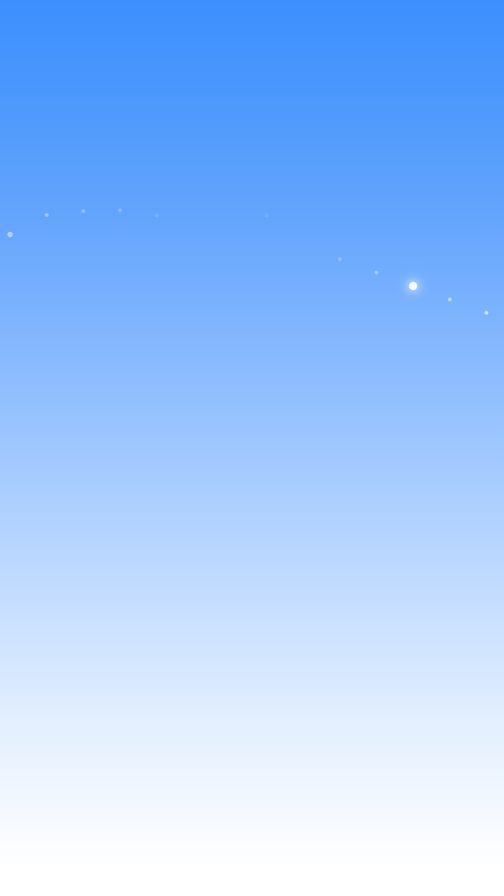
Give the GLSL for this background, as a WebGL 1 fragment shader.

```glsl
precision highp float;
// A blue sky fading to white, crossed by a drooping arc of small stars.

uniform vec2 u_resolution;

// Vertical gradient; depth runs from 0 at the top to 1 at the bottom
vec3 skyColor(float depth) {
    vec3 sky = mix(vec3(0.24, 0.56, 1.0), vec3(0.29, 0.593, 0.99), clamp(depth / 0.1, 0.0, 1.0));
    sky = mix(sky, vec3(0.397, 0.65, 0.99), clamp((depth - 0.1) / 0.15, 0.0, 1.0));
    sky = mix(sky, vec3(0.67, 0.81, 1.0), clamp((depth - 0.25) / 0.305, 0.0, 1.0));
    sky = mix(sky, vec3(0.885, 0.935, 0.997), clamp((depth - 0.555) / 0.245, 0.0, 1.0));
    return mix(sky, vec3(1.0), clamp((depth - 0.8) / 0.17, 0.0, 1.0));
}

// Depth of the arc: a falling start, a flat crest, then a straight descent
float arcDepth(float i) {
    float crest = 0.2344 + 0.0273 * exp(-1.6 * i) + 0.006 * smoothstep(3.0, 4.0, i);
    return crest + step(8.0, i) * 0.015 * (i - 5.75);
}

float disc(float dist, float radius, float pixel) {
    return 1.0 - smoothstep(radius - 0.7 * pixel, radius + 0.7 * pixel, dist);
}

void main() {
    vec2 uv = gl_FragCoord.xy / u_resolution;
    float aspect = u_resolution.y / u_resolution.x;
    float pixel = 1.0 / u_resolution.x;
    vec3 color = skyColor(1.0 - uv.y);

    // Evenly spaced stars, faintest near the middle of the arc
    for (int n = 0; n < 14; n++) {
        if (n == 5 || n == 6 || n == 8) continue; // gaps in the arc
        float i = float(n);
        vec2 center = vec2(0.02 + 0.0727 * i, 1.0 - arcDepth(i));
        float dist = length((uv - center) * vec2(1.0, aspect));
        float radius = n == 0 ? 0.0053 : 0.0037;
        float alpha = 0.085 * abs(i - 5.8);

        // The bright star and its halo
        if (n == 11) {
            radius = 0.0081;
            alpha = 0.9;
            color = mix(color, vec3(1.0), 0.4 * exp(-pow(dist / 0.016, 2.0)));
        }
        color = mix(color, vec3(1.0), alpha * disc(dist, radius, pixel));
    }

    gl_FragColor = vec4(color, 1.0);
}
```
